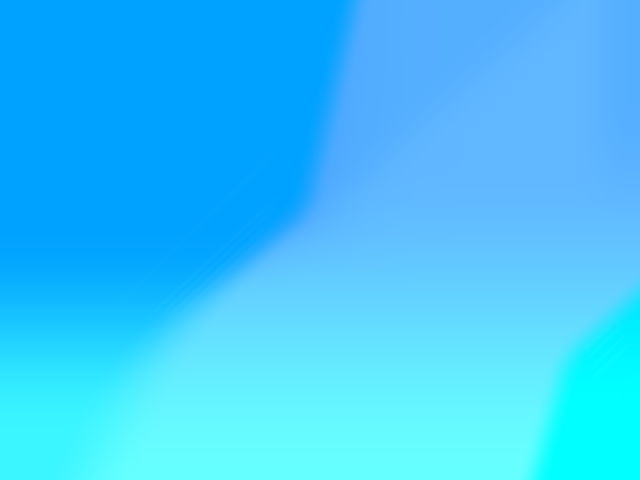
Give the GLSL for this background, as a Shadertoy shader.

```glsl
// Soft sky-to-cyan backdrop: two bent panels (upper left, lower right) over a
// light band. Each panel is a combination of half planes with a blurred edge,
// filled by a vertical ramp; faint diagonal streaks lie on both panels.

// Layout space is 4/3 wide and 1 high, origin at the lower left.
const vec2 LAYOUT = vec2(4.0 / 3.0, 1.0);

// Corners of the left panel edge, from bottom to top
const vec2 LEFT_FOOT  = vec2(0.182, 0.0);
const vec2 LEFT_BEND  = vec2(0.315, 0.28);
const vec2 LEFT_KNEE  = vec2(0.636, 0.566);
const vec2 LEFT_TOP   = vec2(0.738, 1.0);

// Corners of the right panel edge, from bottom to top
const vec2 RIGHT_FOOT = vec2(1.111, 0.0);
const vec2 RIGHT_KNEE = vec2(1.180, 0.253);
const vec2 RIGHT_TOP  = vec2(1.333, 0.392);

// Colours
const vec3 AZURE      = vec3(0.00, 0.637, 1.0);
const vec3 LAGOON     = vec3(0.23, 0.960, 1.0);
const vec3 PERIWINKLE = vec3(0.38, 0.720, 1.0);
const vec3 CORNFLOWER = vec3(0.335, 0.685, 1.0);
const vec3 CREASE     = vec3(0.28, 0.650, 1.0);
const vec3 ICE        = vec3(0.40, 1.000, 1.0);
const vec3 CYAN       = vec3(0.00, 1.000, 1.0);
const vec3 CYAN_DEEP  = vec3(0.00, 0.900, 1.0);

// Softness and streaks
const float EDGE_BLUR   = 0.036;
const float FOOT_BLUR   = 0.095;
const float KNEE_ROUND  = 0.025;
const float STREAK_GAIN = 0.022;
const float STREAK_HALF = 0.004;

// Signed distance to the line a-b, positive to the right of its direction
float sideOf(vec2 p, vec2 a, vec2 b) {
    vec2 dir = normalize(b - a);
    return dot(p - a, vec2(dir.y, -dir.x));
}

float smoothMin(float a, float b, float k) {
    float h = max(k - abs(a - b), 0.0) / k;
    return min(a, b) - h * h * k * 0.25;
}

float smoothMax(float a, float b, float k) {
    return -smoothMin(-a, -b, k);
}

// Soft stroke from a to b, fading at its ends
float streak(vec2 p, vec2 a, vec2 b) {
    vec2 ab = b - a;
    float t = dot(p - a, ab) / dot(ab, ab);
    float along = smoothstep(0.0, 0.12, t) * smoothstep(1.0, 0.75, t);
    float across = sideOf(p, a, b) / STREAK_HALF;
    return along * exp(-across * across);
}

// Light band between the panels
vec3 bandColor(vec2 p, float leftDistance) {
    vec3 col = mix(ICE, PERIWINKLE, smoothstep(0.0, 0.65, p.y));
    float ridge = sideOf(p, vec2(1.111, 0.948), vec2(0.833, 0.705));
    float corner = smoothstep(1.19, 1.31, p.x) * smoothstep(0.5, 0.8, p.y);
    float shade = max(smoothstep(-0.07, 0.06, ridge) * smoothstep(0.5, 0.65, p.y), corner);
    col = mix(col, CORNFLOWER, shade);
    float crease = exp(-max(leftDistance, 0.0) / 0.055) * smoothstep(0.36, 0.58, p.y);
    return mix(col, CREASE, crease * smoothstep(1.25, 0.7, p.y));
}

void mainImage(out vec4 fragColor, in vec2 fragCoord) {
    vec2 p = fragCoord / iResolution.xy * LAYOUT;

    // Panel distances: left is inside below zero, right is inside above zero
    float left = smoothMax(sideOf(p, LEFT_KNEE, LEFT_TOP),
                           sideOf(p, LEFT_BEND, LEFT_KNEE), KNEE_ROUND);
    left = smoothMin(left, sideOf(p, LEFT_FOOT, LEFT_BEND), 2.0 * KNEE_ROUND);
    float right = smoothMin(sideOf(p, RIGHT_FOOT, RIGHT_KNEE),
                            sideOf(p, RIGHT_KNEE, RIGHT_TOP), KNEE_ROUND);

    // Panel fills
    vec3 leftColor = mix(LAGOON, AZURE, smoothstep(0.10, 0.52, p.y));
    vec3 rightColor = mix(CYAN, CYAN_DEEP, smoothstep(0.15, 0.42, p.y));

    // Faint streaks parallel to the diagonal edges
    float leftStreaks = 0.5 * streak(p, vec2(0.24, 0.36), vec2(0.60, 0.71));
    float rightStreaks = 0.5 * streak(p, vec2(1.20, 0.10), vec2(1.34, 0.23));
    for (int i = 0; i < 4; i++) {
        float k = float(i);
        vec2 a = vec2(0.305 + 0.02 * k, 0.335);
        leftStreaks += streak(p, a, a + vec2(0.285, 0.265) * (1.0 - 0.08 * k));
        vec2 b = vec2(1.215 + 0.006 * k, 0.27 - 0.02 * k);
        rightStreaks += streak(p, b, b + vec2(0.085, 0.08));
    }
    leftColor += vec3(1.0, 0.5, 0.0) * STREAK_GAIN * leftStreaks;
    rightColor += vec3(1.0, 0.4, 0.0) * STREAK_GAIN * rightStreaks;

    // Blend the panels over the band
    float blur = mix(FOOT_BLUR, EDGE_BLUR, smoothstep(0.08, 0.5, p.y));
    vec3 col = mix(leftColor, bandColor(p, left), smoothstep(-blur, blur, left));
    col = mix(col, rightColor, smoothstep(-EDGE_BLUR, EDGE_BLUR, right));
    fragColor = vec4(clamp(col, 0.0, 1.0), 1.0);
}
```
